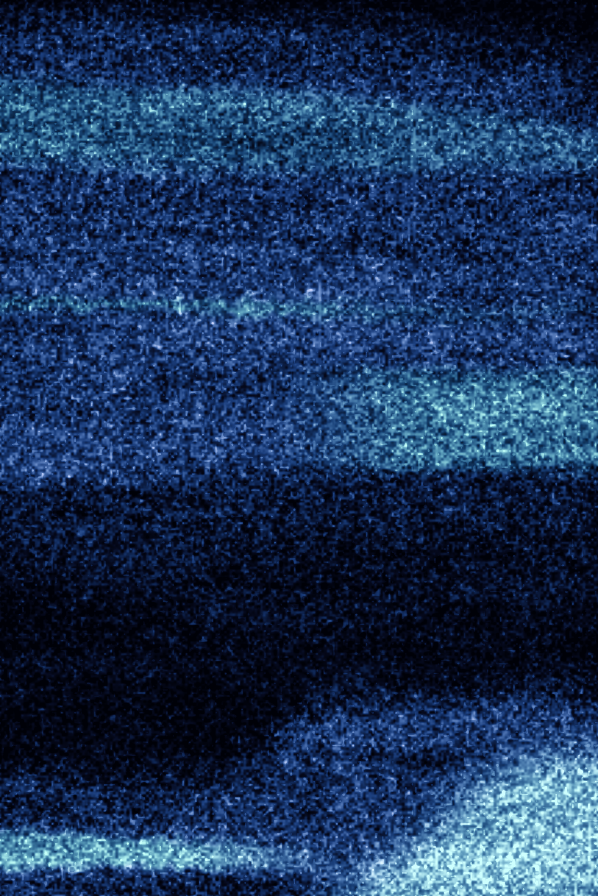
Reproduce this texture procedurally as a Shadertoy shader.

```glsl
// Deep-pile woven carpet in blue: soft horizontal bands, a black trough and
// a pale lower corner. A smooth tone field is built from bands and blobs,
// roughened with tuft noise, then mapped through a dark-to-pale colour ramp.

const float TUFT_FINE = 215.0;     // tufts across the width
const float TUFT_COARSE = 125.0;
const float GRAIN_FINE = 2.9;      // grain strength, in ramp steps
const float GRAIN_COARSE = 1.9;
const float SPARKLE = 1.5;         // bright fibre tips
const float STREAK = 0.75;         // horizontal brushing
const vec3 TEAL_TINT = vec3(0.86, 1.06, 1.0);
const vec3 VIOLET_TINT = vec3(1.03, 0.96, 1.08);
const vec3 RAMP[8] = vec3[8](
    vec3(0.00, 0.005, 0.03), vec3(0.02, 0.04, 0.11),
    vec3(0.05, 0.14, 0.28), vec3(0.10, 0.25, 0.45),
    vec3(0.24, 0.41, 0.60), vec3(0.41, 0.58, 0.73),
    vec3(0.68, 0.80, 0.88), vec3(0.90, 0.96, 0.98));

float hash(vec2 p) {
    vec3 q = fract(vec3(p.xyx) * 0.1031);
    q += dot(q, q.yzx + 33.33);
    return fract((q.x + q.y) * q.z);
}

float noise(vec2 p) {
    vec2 i = floor(p), f = fract(p);
    f = f * f * (3.0 - 2.0 * f);
    return mix(mix(hash(i), hash(i + vec2(1, 0)), f.x),
               mix(hash(i + vec2(0, 1)), hash(i + vec2(1, 1)), f.x), f.y);
}

// Soft-edged interval from a to b
float band(float v, float a, float b, float soft) {
    return smoothstep(a - soft, a + soft, v) * (1.0 - smoothstep(b - soft, b + soft, v));
}

float bump(float v, float centre, float width) {
    float d = (v - centre) / width;
    return exp(-d * d);
}

vec3 ramp(float tone) {
    vec3 col = RAMP[0];
    for (int i = 1; i < 8; i++) col = mix(col, RAMP[i], clamp(tone - float(i - 1), 0.0, 1.0));
    return col;
}

// x runs left to right, t runs top to bottom; returns (tone, teal amount)
vec2 toneField(float x, float t) {
    // Dark top edge, deeper on the right
    float tone = mix(0.3, 2.0, smoothstep(-0.025, 0.055, t - 0.055 * x * x));

    // Arched upper band
    float upper = band(t, 0.093 + 0.055 * x * x, 0.185 + 0.012 * x, 0.016);
    upper *= 1.0 - 0.3 * x;
    tone += 1.55 * upper;

    // Blue middle, growing lighter downwards
    tone += 0.3 * smoothstep(0.17, 0.24, t) + 0.5 * smoothstep(0.24, 0.35, t);
    float line = bump(t, 0.337 + 0.012 * x * x, 0.008) * (1.0 - 0.6 * smoothstep(0.4, 0.9, x));
    tone += 0.95 * line;
    tone -= 0.6 * bump(t, 0.44, 0.022) * (1.0 - smoothstep(0.35, 0.6, x));

    // Pale block on the right
    float block = band(t, 0.415, 0.53, 0.012) * smoothstep(0.42, 0.72, x);
    tone += block * (1.0 + 0.35 * bump(t, 0.475, 0.04) + 0.3 * bump(t, 0.518, 0.012));

    // Black trough
    float edge = 0.54 - 0.008 * x;
    tone = mix(tone, 1.65, smoothstep(edge - 0.022, edge + 0.014, t));
    tone -= 0.75 * smoothstep(0.55, 0.66, t);
    tone -= 0.45 * smoothstep(0.66, 0.77, t) * (1.0 - 0.5 * x);

    // Blue returns, higher on the right
    float rise = mix(0.85, 0.765, smoothstep(0.34, 0.56, x)) - 0.02 * smoothstep(0.6, 1.0, x);
    tone = mix(tone, 2.45, smoothstep(rise - 0.02, rise + 0.065, t));
    tone -= 1.1 * bump(t, 0.853, 0.013) * bump(x, 0.70, 0.09);

    // Vertical brushing through the lower centre
    float brushed = band(x, 0.46, 0.68, 0.05) * band(t, 0.81, 0.97, 0.03);
    tone += brushed * 1.5 * (noise(vec2(x * 55.0, t * 9.0)) - 0.4);

    // Pale lower corner and the thin band on the left
    float corner = smoothstep(-0.09, 0.13, x - mix(0.88, 0.64, (t - 0.82) / 0.13));
    corner *= smoothstep(0.795, 0.89, t);
    float lower = band(t, 0.922 + 0.045 * x, 0.968 + 0.012 * x, 0.009);
    lower *= 1.0 - smoothstep(0.25, 0.65, x);
    tone += 3.1 * corner + 2.4 * lower;
    tone -= 0.6 * smoothstep(0.972, 0.99, t) * (1.0 - 0.5 * corner);

    // Slight falloff at the sides
    tone -= 0.35 * smoothstep(0.95, 1.0, x) * (1.0 - corner);
    tone -= 0.2 * (1.0 - smoothstep(0.0, 0.04, x));
    return vec2(tone, clamp(upper + line + block + 0.8 * corner + lower, 0.0, 1.0));
}

void mainImage(out vec4 fragColor, in vec2 fragCoord) {
    vec2 uv = fragCoord / iResolution.xy;
    float x = uv.x, t = 1.0 - uv.y;
    vec2 p = fragCoord / iResolution.x;

    // Ragged band edges and brushed streaks
    float warp = 0.016 * (noise(vec2(x * 5.0, t * 14.0)) - 0.5)
               + 0.012 * (noise(p * 70.0) - 0.5);
    vec2 field = toneField(x, t + warp);
    float streak = noise(vec2(x * 2.5, t * 75.0 - x * 2.0)) + noise(vec2(x * 5.0 + 9.0, t * 32.0)) - 1.0;

    // Tufts and bright fibre tips
    float fine = noise(p * TUFT_FINE) - 0.5;
    float coarse = noise(p * TUFT_COARSE * vec2(0.9, 1.15) + 37.0) - 0.5;
    float tip = smoothstep(0.68, 0.95, noise(p * TUFT_FINE * 0.85 + 81.0));
    float depth = mix(0.65, 1.0, smoothstep(0.2, 2.2, field.x));
    float tone = field.x + STREAK * streak * depth;
    tone += depth * (GRAIN_FINE * fine + GRAIN_COARSE * coarse + SPARKLE * tip) - 0.1;

    vec3 col = ramp(tone) * mix(VIOLET_TINT, TEAL_TINT, field.y);
    fragColor = vec4(clamp(col, 0.0, 1.0), 1.0);
}
```
